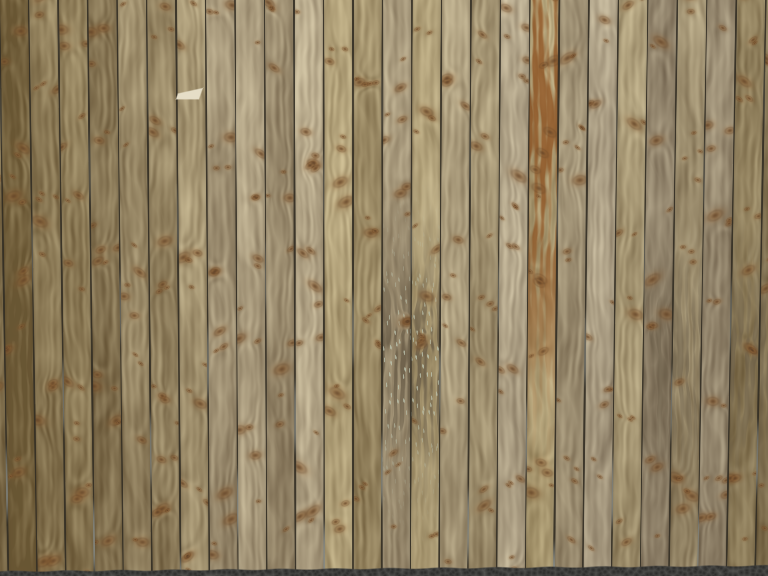
This texture is drawn by a Shadertoy shader. Its source:

```glsl
vec2 hash2(vec2 p) {
    return fract(sin(vec2(dot(p, vec2(127.1, 311.7)), dot(p, vec2(269.5, 183.3)))) * 43758.5);
}

// Distance to the nearest jittered cell point
float cellular(vec2 p) {
    float nearest = 2.0;
    for (int j = -1; j <= 1; j++)
    for (int i = -1; i <= 1; i++) {
        vec2 cell = floor(p) + vec2(i, j);
        nearest = min(nearest, length(cell + hash2(cell) - p));
    }
    return nearest;
}

// Knots of one board: x = stain, y = core, z = bend of the grain
vec3 knots(vec2 p, float id) {
    vec3 sum = vec3(0.0);
    for (int j = -1; j <= 1; j++) {
        float row = floor(p.y / 2.8) + float(j);
        vec2 whorl = hash2(vec2(id, row));
        for (int k = 0; k < 3; k++) {
            vec2 rnd = hash2(vec2(id * 3.0 + float(k), row + 40.0));
            vec2 size = hash2(vec2(row + 9.0, id * 5.0 + float(k)));
            float spread = k == 2 ? 2.4 : 0.5;
            vec2 center = vec2((rnd.x - 0.5) * 0.9, (row + whorl.y) * 2.8 + (rnd.y - 0.5) * spread);
            float radius = mix(0.06, 0.19, size.x * size.x) * step(0.3, size.y) + 0.001;
            vec2 q = p - center;
            q.y += q.x * (whorl.x - 0.5);
            float d = length(q * vec2(0.8, 1.15)) / radius;
            sum.x += exp(-d * d * 0.65);
            sum.y += exp(-d * d * 4.0) + 0.35 * exp(-pow((d - 1.0) * 4.0, 2.0));
            sum.z += radius * exp(-d * d * 0.12);
        }
    }
    return sum;
}

void mainImage(out vec4 fragColor, in vec2 fragCoord) {
    vec2 uv = fragCoord / iResolution.xy;
    float pixel = 1.0 / iResolution.y;

    // Boards fan out slightly toward the top
    float across = (uv.x - 0.4596) / mix(0.0374, 0.0384, uv.y) + 12.0;
    float id = floor(across);
    vec2 p = vec2(across - id - 0.5, uv.y * 19.5);
    vec2 rnd = hash2(vec2(id, 3.0));
    vec2 rnd2 = hash2(vec2(id, 17.0));
    vec3 knot = knots(p, id);

    // Grain: long nested arches bent around the knots
    float sway = 0.06 * sin(p.y * 0.7 + rnd.x * 30.0) + 0.03 * sin(p.y * 1.9 + rnd.y * 30.0)
               + 0.012 * sin(p.y * 5.3 + p.x * 6.0 + id);
    float arch = length(vec2(p.x + sway + (rnd.y - 0.5) * 0.7, (p.y - rnd2.x * 19.5) * 0.055));
    float phase = (arch + knot.z * 0.9) * 30.0 + rnd.x * 6.0;
    float rings = sin(phase + 0.8 * sin(phase * 0.37)) * (1.0 - smoothstep(1.2, 3.0, fwidth(phase)));
    float streaks = sin((p.x + sway) * 17.0 + id * 4.0 + sin(p.y * 0.4 + id))
                  * sin((p.x - sway) * 9.0 + p.y * 0.23 + id * 2.0);
    float mottle = cellular(vec2(p.x * 4.0 + sway * 9.0 + id * 7.0, p.y * 0.8)) - 0.5;

    // Tone of each board under uneven light
    float tone = 0.57 + (rnd.x - 0.5) * 0.36 + (uv.y - 0.5) * 0.2
               - 0.8 * pow(uv.x - 0.53, 2.0) - 0.28 * smoothstep(0.3, 0.0, uv.x)
               + rings * 0.085 + streaks * 0.12 + mottle * 0.22
               + 0.07 * sin(p.y * 0.6 + id * 2.3) + p.x * (rnd2.y - 0.5) * 0.35;
    vec3 color = mix(vec3(0.46, 0.39, 0.26), vec3(0.81, 0.75, 0.59), clamp(tone, -0.15, 1.1));
    color += (rnd2.y - 0.5) * vec3(0.015, 0.0, -0.07);
    color += vec3(-0.01, 0.0, 0.035) * smoothstep(0.35, 0.9, uv.x);

    // Grey weathering on two middle boards and some right-hand ones
    float band = exp(-pow((uv.y - 0.37) / 0.17, 2.0));
    float worn = step(12.5, id) * step(id, 14.5);
    float aged = step(20.5, id) * step(0.45, rnd.y) * 0.55;
    float smear = smoothstep(-0.5, 0.7, streaks + rings * 0.35 - mottle);
    color = mix(color, vec3(0.39, 0.34, 0.26), band * smear * max(worn * 0.8, aged));
    vec2 chip = vec2(p.x * 5.0 + p.y * 0.5 + id * 11.0, p.y * 1.6);
    float flecks = 1.0 - smoothstep(0.08, 0.17, cellular(chip));
    color = mix(color, vec3(0.74, 0.77, 0.69), flecks * worn * band * 0.8);

    // Rust-coloured stain running down one board
    float drip = smoothstep(0.1, 0.7, uv.y) * smoothstep(-0.9, 0.6, streaks - mottle + 0.5 * sin(p.y * 0.9));
    color = mix(color, vec3(0.55, 0.32, 0.13), drip * 0.8 * step(abs(id - 18.0), 0.5));

    // Knots
    color = mix(color, vec3(0.56, 0.38, 0.20), min(knot.x * 0.62, 0.8));
    color = mix(color, vec3(0.33, 0.22, 0.13), min(knot.y * 0.5, 0.75));

    // Seams, with pale light showing through in places
    float edge = 0.5 - abs(p.x);
    float seam = floor(across + 0.5);
    float aa = fwidth(across);
    float gap = 0.019 + 0.013 * hash2(vec2(seam, 8.0)).x + 0.005 * sin(p.y * 0.8 + seam * 3.0);
    float line = 1.0 - smoothstep(gap - aa * 0.5, gap + aa * 0.5, edge);
    float glint = smoothstep(0.75, 1.0, sin(p.y * 0.5 + seam * 2.4)) * (1.0 - uv.y);
    color *= 1.0 - 0.16 * exp(-edge * 22.0);
    color = mix(color, mix(vec3(0.20, 0.18, 0.14), vec3(0.62, 0.64, 0.62), glint * 0.8), line * 0.9);

    // Torn paper scrap
    vec2 s = (uv - vec2(0.246, 0.835)) * vec2(iResolution.x / iResolution.y, 1.0);
    s.x -= s.y * 0.35;
    float scrap = max(abs(s.x) - 0.02, abs(s.y - s.x * 0.12) - 0.0075 - s.x * 0.12);
    color = mix(color, vec3(0.90, 0.87, 0.78), 1.0 - smoothstep(-pixel, pixel, scrap));

    // Dark ground strip
    float ground = uv.y - mix(0.008, 0.018, uv.x) - 0.001 * sin(uv.x * 90.0);
    vec3 gravel = vec3(0.25, 0.25, 0.24) * (0.7 + 0.6 * cellular(uv * vec2(160.0, 120.0)));
    color = mix(gravel, color, smoothstep(-pixel, pixel, ground));

    fragColor = vec4(clamp(color, 0.0, 1.0), 1.0);
}
```
